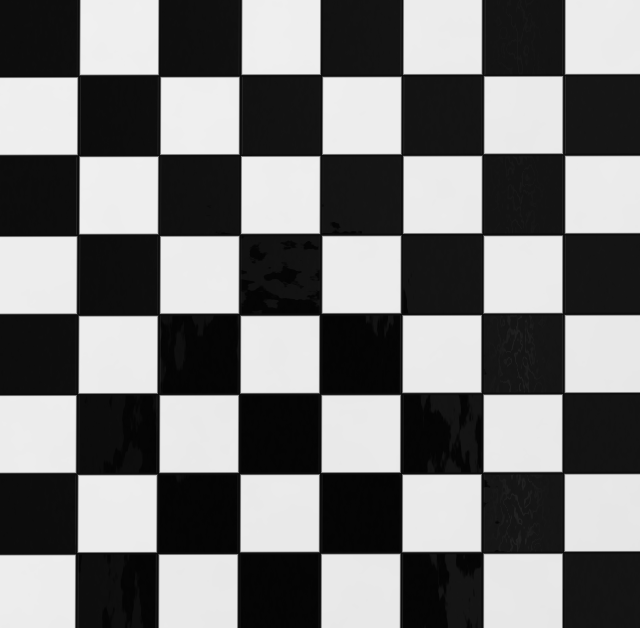
A WebGL 2 fragment shader for this pattern:

```glsl
#version 300 es
precision highp float;

#define PITCH 0.1265
#define GROUT 0.014
#define EDGE_SOFT 0.0018
#define EDGE_JITTER 0.005
#define WHITE_LEVEL 0.922
#define GLOSS_LEVEL 0.078
#define DARK_LEVEL 0.018
#define DARK_CENTER vec2(0.45, 0.17)
#define DARK_RADIUS vec2(0.28, 0.41)
#define SHEEN_X 0.81
#define BEVEL_LEVEL 0.12

uniform vec2 u_resolution;
out vec4 outColor;

float hash(vec2 p) {
    vec3 q = fract(p.xyx * vec3(0.1031, 0.103, 0.0973));
    q += dot(q, q.yzx + 33.33);
    return fract((q.x + q.y) * q.z);
}

float noise(vec2 p) {
    vec2 i = floor(p);
    vec2 f = fract(p);
    f = f * f * (3.0 - 2.0 * f);
    float low = mix(hash(i), hash(i + vec2(1, 0)), f.x);
    float high = mix(hash(i + vec2(0, 1)), hash(i + vec2(1, 1)), f.x);
    return mix(low, high, f.y);
}

float fbm(vec2 p) {
    float sum = 0.0;
    float amp = 0.5;
    for (int i = 0; i < 4; i++) {
        sum += amp * noise(p);
        p = p * 2.03 + 17.7;
        amp *= 0.5;
    }
    return sum / 0.9375;
}

// Grid position counted from the top left, with a slight hand-laid skew
vec2 gridPosition(vec2 uv) {
    float firstX = mix(0.1196, 0.1237, uv.y);
    float firstY = mix(0.1217, 0.1197, uv.x);
    float pitchX = PITCH + mix(0.0003, -0.0002, uv.y);
    float pitchY = PITCH + 0.0002;
    return vec2((uv.x - firstX) / pitchX, (1.0 - uv.y - firstY) / pitchY) + 1.0;
}

float whiteTile(vec2 uv, vec2 id) {
    float light = WHITE_LEVEL + 0.018 * (uv.y - uv.x);
    light += 0.010 * (hash(id + 4.7) - 0.5);
    return light + 0.010 * (fbm(uv * 23.0) - 0.5);
}

float blackTile(vec2 uv, vec2 id, vec2 local) {
    float seed = hash(id + 11.3);
    vec2 offset = id * 19.0;

    // Glossy base, brighter towards the right
    float gloss = GLOSS_LEVEL - 0.030 * (1.0 - smoothstep(0.0, 0.75, uv.x));
    gloss += 0.010 * (seed - 0.5);

    // Dark reflection breaking up into streaks or blotches at its rim
    vec2 tilt = 0.025 * (vec2(seed, hash(id + 2.9)) - 0.5);
    vec2 r = (uv + tilt - DARK_CENTER) / DARK_RADIUS;
    vec2 stretch = seed > 0.65 ? vec2(5.0, 8.0) : vec2(8.0, 2.2);
    float ripple = fbm(local * stretch + offset) - 0.5;
    float lit = smoothstep(-0.10, 0.12, dot(r, r) - 0.95 + 2.0 * ripple);
    float light = mix(DARK_LEVEL, gloss, lit);

    // Wavy vertical sheen running down one column
    float band = exp(-pow((uv.x - SHEEN_X) / 0.032, 2.0));
    float wave = fbm(local * vec2(7.0, 3.0) + offset + 5.1);
    float ridge = 1.0 - smoothstep(0.0, 0.22, abs(fract(wave * 5.0) - 0.5));
    light += 0.055 * band * ridge * (0.25 + 0.75 * seed);

    // Fine surface grain
    return light + 0.008 * (fbm(local * vec2(30.0, 14.0) + offset) - 0.5);
}

void main() {
    vec2 uv = gl_FragCoord.xy / u_resolution;
    vec2 grid = gridPosition(uv);
    vec2 id = floor(grid);
    vec2 local = fract(grid);
    float soft = max(EDGE_SOFT, 1.0 / u_resolution.x) / PITCH;

    // Distance to the tile sides, each tile set slightly off square
    vec2 shift = EDGE_JITTER * (vec2(hash(id + 0.3), hash(id + 7.1)) - 0.5);
    vec2 sides = 0.5 - abs(local - 0.5 + shift) - GROUT;
    float edge = min(sides.x, sides.y);
    float tile = smoothstep(-soft, soft, edge);

    float grout = 0.045;
    bool isBlack = mod(id.x + id.y, 2.0) < 0.5;
    float face = isBlack ? blackTile(uv, id, local) : whiteTile(uv, id);

    // Thin light caught on the upright bevels of black tiles
    if (isBlack) {
        float bevel = 1.0 - smoothstep(0.0, soft, abs(sides.x - 0.004));
        face += BEVEL_LEVEL * bevel * hash(id + step(0.5, local.x) * 3.7);
    }

    float light = mix(grout, face, tile);
    outColor = vec4(vec3(clamp(light, 0.0, 1.0)), 1.0);
}
```
